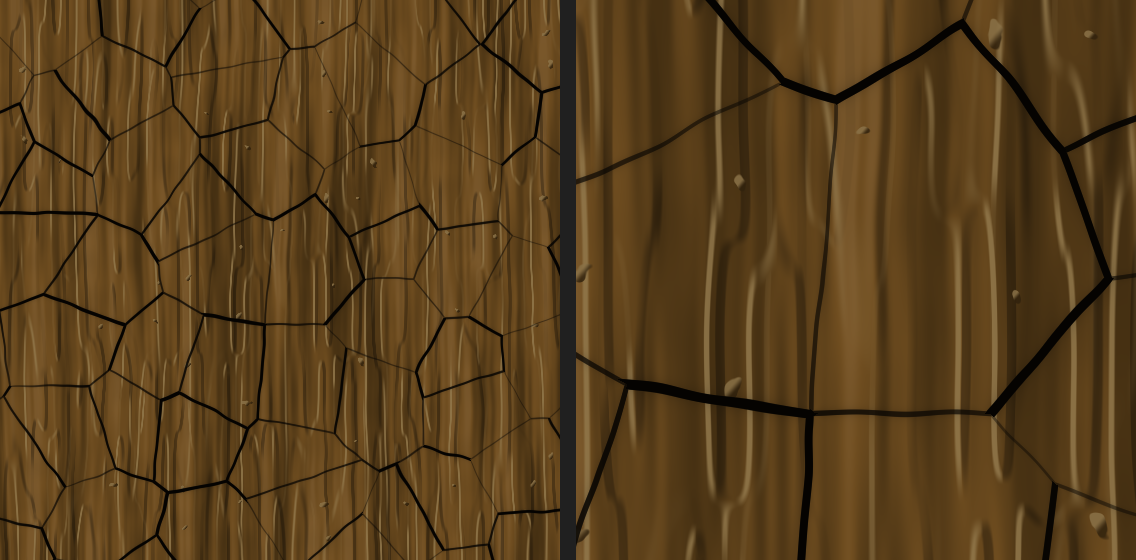
Left, the full canvas; right, a detail of the centre.
Reproduce this texture procedurally as a Shadertoy shader.

```glsl
// Cracked brown bark: vertical wood fibres with raised slivers, small chips and a net of black cracks.
#define CRACK_CELLS 6.6
#define CRACK_THIN 0.0005
#define CRACK_THICK 0.0032
#define SLIVER_WIDTH 0.0033
#define CHIP_CELLS 13.0
#define CHIP_SHARE 0.24
#define DEEP_BROWN vec3(0.275, 0.190, 0.072)
#define MID_BROWN vec3(0.430, 0.298, 0.122)
#define LIGHT_BROWN vec3(0.470, 0.338, 0.165)
#define TAN vec3(0.570, 0.470, 0.295)
#define CRACK_BLACK vec3(0.018, 0.012, 0.005)

float hash(vec2 p) {
    vec3 q = fract(p.xyx * 0.1031);
    q += dot(q, q.yzx + 33.33);
    return fract((q.x + q.y) * q.z);
}

vec2 hash2(vec2 p) {
    return vec2(hash(p + 17.0), hash(p + 71.0));
}

float noise(vec2 p) {
    vec2 i = floor(p), f = fract(p);
    f = f * f * (3.0 - 2.0 * f);
    return mix(mix(hash(i), hash(i + vec2(1, 0)), f.x),
               mix(hash(i + vec2(0, 1)), hash(i + vec2(1, 1)), f.x), f.y);
}

// Raised fibre plates: 1 on a plate, 0 in the groove
float plates(vec2 p, vec2 stretch) {
    return smoothstep(0.51, 0.58, noise(p * stretch + stretch.yx));
}

// Opposite sides of each plate: x = lit edge, y = shaded edge
vec2 plateEdges(vec2 p, vec2 stretch) {
    float here = plates(p, stretch);
    float lit = plates(p + vec2(SLIVER_WIDTH, 0), stretch) - here;
    float shade = here - plates(p + vec2(1.7 * SLIVER_WIDTH, 0), stretch);
    return max(vec2(lit, shade), 0.0);
}

// Darkness of the crack net, each border with its own strength
float cracks(vec2 uv, float pixel) {
    vec2 p = uv * CRACK_CELLS, cell = floor(p);
    vec2 nearest = vec2(9), nearestId = cell;
    for (int y = -2; y <= 2; y++)
    for (int x = -2; x <= 2; x++) {
        vec2 id = cell + vec2(x, y);
        vec2 offset = id + hash2(id) - p;
        if (dot(offset, offset) < dot(nearest, nearest)) {
            nearest = offset;
            nearestId = id;
        }
    }
    // Strongest around the middle of the canvas
    float region = 0.65 * noise(uv * 3.0 + 4.3) + 0.40 * exp(-9.0 * dot(uv - 0.5, uv - 0.5));
    float dark = 0.0;
    for (int y = -2; y <= 2; y++)
    for (int x = -2; x <= 2; x++) {
        vec2 id = nearestId + vec2(x, y);
        if (x == 0 && y == 0) continue;
        vec2 offset = id + hash2(id) - p;
        float border = dot(0.5 * (nearest + offset), normalize(offset - nearest)) / CRACK_CELLS;
        float strength = clamp(region + 0.8 * hash(id + nearestId + 5.0) - 0.45, 0.0, 1.0);
        float width = mix(CRACK_THIN, CRACK_THICK, strength);
        float line = 1.0 - smoothstep(width - 0.5 * pixel, width + pixel, border);
        float halo = 0.30 * exp(-border / (width + 0.0007));
        dark = max(dark, max(line, halo) * mix(0.42, 1.0, smoothstep(0.0, 0.6, strength)));
    }
    return dark;
}

// Small tilted chips: x = coverage, y = light from the upper left
vec2 chips(vec2 uv) {
    vec2 p = uv * CHIP_CELLS, id = floor(p);
    vec2 q = fract(p) - mix(vec2(0.2), vec2(0.8), hash2(id + 130.0));
    float angle = 6.283 * hash(id + 41.0);
    vec2 r = mat2(cos(angle), sin(angle), -sin(angle), cos(angle)) * q;
    float size = mix(0.05, 0.11, hash(id + 83.0));
    float d = length(r * vec2(0.9, 1.7)) / size + 0.9 * (noise(uv * 220.0) - 0.5);
    float present = step(hash(id + 203.0), CHIP_SHARE);
    return vec2(present * (1.0 - smoothstep(0.75, 1.05, d)), dot(q, vec2(-0.75, 0.66)) / size);
}

void mainImage(out vec4 fragColor, in vec2 fragCoord) {
    vec2 uv = fragCoord / iResolution.y;
    float pixel = 1.0 / iResolution.y;

    // Fibres run almost straight up with a slight sway
    vec2 grain = uv;
    grain.x += 0.012 * (noise(uv * vec2(5, 3)) - 0.5) + 0.0035 * (noise(uv * vec2(16, 15)) - 0.5);

    // Brown tone from narrow bands down to fine strands
    float tone = 0.37 * noise(grain * vec2(36, 1.8)) + 0.37 * noise(grain * vec2(74, 3.2) + 31.0)
               + 0.26 * noise(grain * vec2(150, 7) + 57.0);
    vec3 color = mix(DEEP_BROWN, MID_BROWN, smoothstep(0.20, 0.64, tone));
    color = mix(color, LIGHT_BROWN, smoothstep(0.57, 0.76, tone));
    color *= 0.97 + 0.06 * noise(uv * vec2(38, 30));

    // Broken slivers with a tan side and a shadow side
    vec2 coarse = plateEdges(grain, vec2(54, 4));
    vec2 fine = plateEdges(grain + 3.7, vec2(82, 7));
    float broken = smoothstep(0.38, 0.58, noise(grain * vec2(33, 8) + 11.0));
    vec2 edges = max(coarse * mix(0.2, 1.0, broken), fine * (1.0 - 0.85 * broken));
    color *= 1.0 - 0.30 * edges.y;
    color = mix(color, TAN, 0.85 * edges.x);

    // Chips
    vec2 chip = chips(uv);
    vec3 chipColor = mix(DEEP_BROWN * 0.7, TAN * 0.95, smoothstep(-0.45, 0.25, chip.y));
    color = mix(color, chipColor, 0.85 * chip.x);

    // Cracks, slightly ragged
    vec2 ragged = uv + 0.004 * (vec2(noise(uv * 34.0), noise(uv * 34.0 + 60.0)) - 0.5);
    color = mix(color, CRACK_BLACK, cracks(ragged, pixel));

    fragColor = vec4(color, 1.0);
}
```
